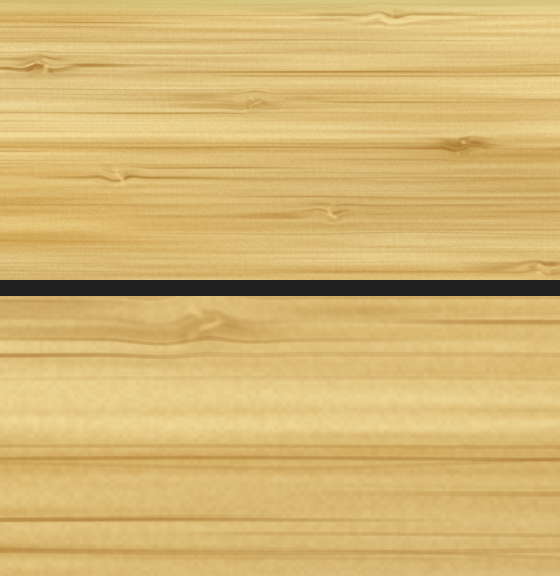
Top: the whole. Bottom: its middle third, enlarged.
A WebGL 1 fragment shader for this texture:

```glsl
precision highp float;
// Pale bamboo board with its grain running left to right.
// Stretched noise makes the bands and streaks, hashed rows make thin dark
// fibres, and one node per strip adds bent, brown streaks and a pale scar.

uniform vec2 u_resolution;

const vec3 SHADE = vec3(0.80, 0.64, 0.34);
const vec3 LIGHT = vec3(0.92, 0.82, 0.56);
const vec3 WARM = vec3(0.012, -0.006, -0.032);
const vec3 FIBRE = vec3(0.66, 0.47, 0.19);
const vec3 SCAR = vec3(0.95, 0.83, 0.53);
const vec3 GREEN_EDGE = vec3(0.80, 0.77, 0.49);
const float BASE_TONE = 0.57;
const float STRIPS = 7.0;
const float NODE_HEIGHT = 0.030;
const float NODE_STRENGTH = 0.85;
const float GRAIN = 0.22;

float hash(vec2 p) {
  return fract(sin(dot(p, vec2(127.1, 311.7))) * 43758.5453);
}

float noise(vec2 p) {
  vec2 cell = floor(p);
  vec2 f = fract(p);
  f = f * f * (3.0 - 2.0 * f);
  float low = mix(hash(cell), hash(cell + vec2(1.0, 0.0)), f.x);
  float high = mix(hash(cell + vec2(0.0, 1.0)), hash(cell + 1.0), f.x);
  return mix(low, high, f.y);
}

float bell(float x, float width) {
  return exp(-x * x / (width * width));
}

// Signed noise around zero, stretched along the grain
float streak(vec2 p, float along, float across) {
  return noise(vec2(p.x * along + across, p.y * across)) - 0.5;
}

vec2 nodeCentre(float i) {
  float x = 2.0 * fract(0.97 + 0.62 * i);
  float y = (i + 0.5 + 0.5 * (hash(vec2(i, 3.0)) - 0.5)) / STRIPS;
  return vec2(x, y);
}

// Thin dark fibres: one per row, broken up along its length
float fibres(vec2 p, float rows, float gap, float halfWidth) {
  float row = floor(p.y * rows);
  float centre = (row + 0.25 + 0.5 * hash(vec2(row, rows))) / rows;
  float wander = 0.2 * (noise(vec2(p.x * 2.0, row * 5.3)) - 0.5) / rows;
  float soft = 1.0 / u_resolution.y;
  float d = abs(p.y - centre - wander);
  float line = 1.0 - smoothstep(halfWidth - soft, halfWidth + soft, d);
  float run = noise(vec2(p.x * 1.7 + row * 7.7, row * 3.1 + rows));
  return line * smoothstep(gap, gap + 0.3, run) * hash(vec2(row, 9.0));
}

void main() {
  vec2 p = gl_FragCoord.xy / u_resolution.y;
  vec2 q = p;
  q.y += 0.006 * (noise(vec2(p.x * 1.2, p.y * 4.0)) - 0.5);

  // Nodes: bend the grain, gather brown streaks, leave a ragged scar
  float brown = 0.0;
  float scar = 0.0;
  for (int k = 0; k < 7; k++) {
    float i = float(k);
    vec2 d = p - nodeCentre(i);
    float bend = bell(d.x, 0.07) * bell(d.y, 0.04);
    q.y += bend * (0.010 * sin(d.x * 40.0 + i) - 0.25 * d.y);
    float side = d.x < 0.0 ? 1.0 : 2.0;
    float reach = mix(0.14, 0.42, hash(vec2(i, side)));
    float strength = mix(0.55, 1.0, hash(vec2(i, 5.0)));
    float zone = bell(d.x, reach) * bell(d.y, NODE_HEIGHT);
    float lines = noise(vec2(d.x * 5.0 + i * 9.0, q.y * 85.0));
    float flecks = noise(vec2(d.x * 26.0, q.y * 95.0 + i));
    brown += strength * zone * smoothstep(0.38, 0.85, lines);
    brown += 0.6 * strength * bend * smoothstep(0.45, 0.85, flecks);
    float ragged = 0.05 * (noise(vec2(i * 4.0, p.y * 55.0)) - 0.5);
    float broken = smoothstep(0.3, 0.7, noise(p * vec2(60.0, 75.0)));
    scar += bell(d.x - ragged, 0.011) * bell(d.y, 0.032) * broken;
  }

  // Bands, streaks and fine speckle set the tone of the wood
  float tone = BASE_TONE;
  tone += 0.60 * streak(q, 0.5, 9.0);
  tone += 0.60 * streak(q, 0.8, 27.0);
  tone += 0.50 * streak(q, 1.6, 66.0);
  tone += 0.28 * streak(q, 3.5, 118.0);
  tone += GRAIN * (noise(p * 190.0) - 0.5);
  tone += 0.25 * smoothstep(0.82, 0.92, p.y);
  vec3 colour = mix(SHADE, LIGHT, clamp(tone, -0.25, 1.15));
  colour += WARM * 1.6 * streak(q, 0.7, 6.0);

  // Fine broken fibres and a few long dark seams
  float dark = 0.55 * fibres(q, 46.0, 0.45, 0.0022);
  dark += 0.40 * fibres(q + vec2(3.0, 0.0), 29.0, 0.50, 0.0030);
  dark += 0.60 * fibres(q, 10.0, 0.15, 0.0022);
  dark += NODE_STRENGTH * brown;
  colour = mix(colour, FIBRE, clamp(dark, 0.0, 0.9));
  colour = mix(colour, SCAR, clamp(0.75 * scar, 0.0, 0.8));

  // Greenish upper edge
  float edge = smoothstep(0.93, 1.0, p.y);
  colour = mix(colour, GREEN_EDGE, 0.55 * edge);

  gl_FragColor = vec4(clamp(colour, 0.0, 1.0), 1.0);
}
```
